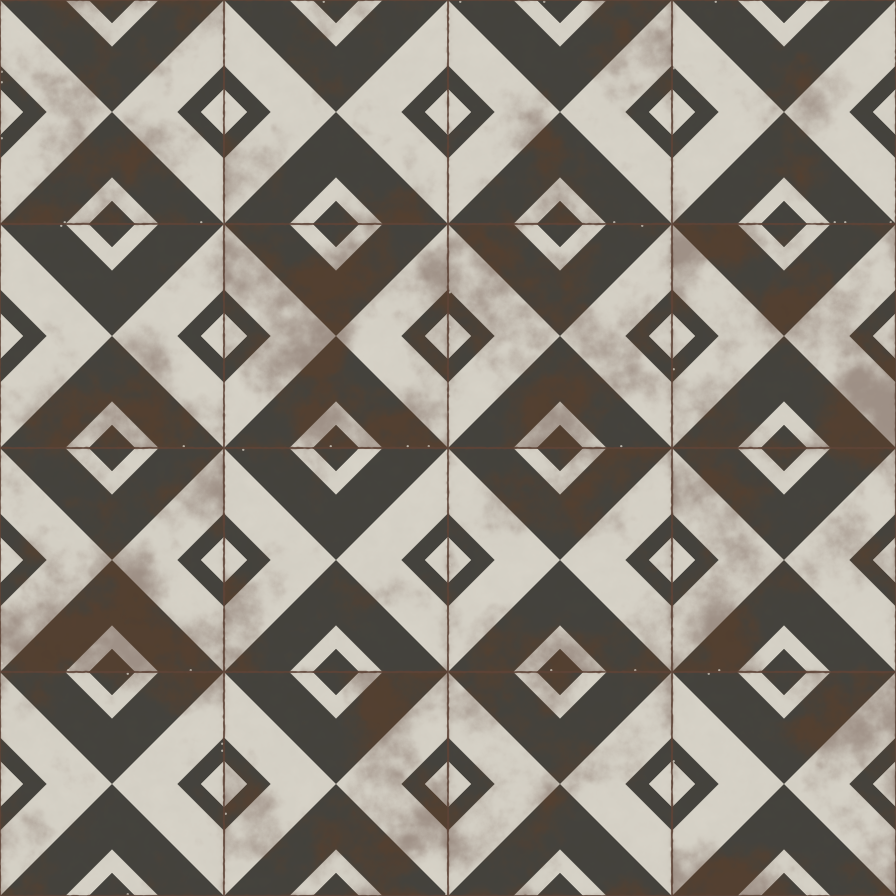
Write a Shadertoy shader that draws this pattern.

```glsl
// Worn two-tone cement tiles: each square is quartered by its diagonals, and a
// nested diamond straddles the middle of every edge. Distances give the shapes,
// per-tile sine-hash noise gives stains, grimy joints and small chips.

#define TILES 4.0
#define OUTER_DIAMOND 0.208
#define INNER_DIAMOND 0.104
#define JOINT_HALF_WIDTH 0.0048
#define STAIN_START 0.45
#define STAIN_FULL 0.80
#define CHIP_RARITY 0.986
#define LIGHT_GLAZE vec3(0.835, 0.818, 0.775)
#define DARK_GLAZE vec3(0.267, 0.260, 0.238)
#define LIGHT_STAIN vec3(0.620, 0.565, 0.525)
#define DARK_STAIN vec3(0.325, 0.250, 0.190)
#define JOINT_COLOR vec3(0.370, 0.265, 0.215)

float hash(vec2 p) {
    return fract(sin(dot(p, vec2(127.1, 311.7))) * 43758.5453);
}

float valueNoise(vec2 p) {
    vec2 i = floor(p), f = fract(p);
    f = f * f * (3.0 - 2.0 * f);
    return mix(mix(hash(i), hash(i + vec2(1, 0)), f.x),
               mix(hash(i + vec2(0, 1)), hash(i + vec2(1, 1)), f.x), f.y);
}

float fbm(vec2 p) {
    float sum = 0.0, amplitude = 0.5;
    for (int i = 0; i < 5; i++) {
        sum += amplitude * valueNoise(p);
        p = mat2(1.6, 1.2, -1.2, 1.6) * p + 7.3;
        amplitude *= 0.53;
    }
    return sum / 1.02;
}

// Antialiased coverage of the region where the signed distance is negative.
float coverage(float dist, float pixel) {
    return clamp(0.5 - dist / pixel, 0.0, 1.0);
}

// 1 for light glaze, 0 for dark.
float tilePattern(vec2 a, float pixel) {
    float wedge = coverage((a.y - a.x) * 0.7071, pixel);
    float toEdgeMiddle = min(a.x, a.y) + 0.5 - max(a.x, a.y);
    float ring = coverage((toEdgeMiddle - OUTER_DIAMOND) * 0.7071, pixel)
               - coverage((toEdgeMiddle - INNER_DIAMOND) * 0.7071, pixel);
    return mix(wedge, 1.0 - wedge, ring);
}

void mainImage(out vec4 fragColor, in vec2 fragCoord) {
    vec2 grid = fragCoord / iResolution.xy * TILES;
    float pixel = TILES / min(iResolution.x, iResolution.y);
    vec2 cell = mod(floor(grid), TILES);
    vec2 local = fract(grid);
    vec2 a = abs(local - 0.5);
    float edge = 0.5 - max(a.x, a.y);

    // Every tile has its own stain map and its own degree of wear
    vec2 seed = 40.0 * vec2(hash(cell + 3.1), hash(cell + 8.7));
    float wear = hash(cell + 15.3) - 0.5;
    float blotches = fbm(local * 3.0 + seed);
    float grain = fbm(local * 17.0 + seed.yx);
    float level = mix(blotches, grain, 0.22) + 0.16 * wear;
    level += 0.07 * exp(-edge * 30.0);
    float stain = smoothstep(STAIN_START, STAIN_FULL, level);

    // Glaze with stains
    float light = tilePattern(a, pixel);
    vec3 color = mix(mix(DARK_GLAZE, DARK_STAIN, min(1.0, stain * 1.3)),
                     mix(LIGHT_GLAZE, LIGHT_STAIN, stain), light);
    color *= 1.0 + 0.03 * (grain - 0.5);

    // Sparse pale chips beside the joints
    vec2 chipCell = floor(local * 64.0);
    float chip = step(CHIP_RARITY, hash(chipCell + seed))
               * coverage(length(fract(local * 64.0) - 0.5) / 64.0 - 0.005, pixel)
               * (1.0 - smoothstep(0.012, 0.02, edge));
    color = mix(color, LIGHT_GLAZE, 0.8 * chip);

    // Uneven joints with a soft grimy rim
    float roughness = valueNoise(local * 70.0 + seed);
    float joint = coverage(edge - JOINT_HALF_WIDTH * (0.75 + 0.5 * roughness), pixel);
    float rim = exp(-edge * 110.0) * 0.22 * roughness;
    color = mix(color, JOINT_COLOR, max(rim, joint * (0.75 + 0.2 * roughness)));

    fragColor = vec4(color, 1.0);
}
```
